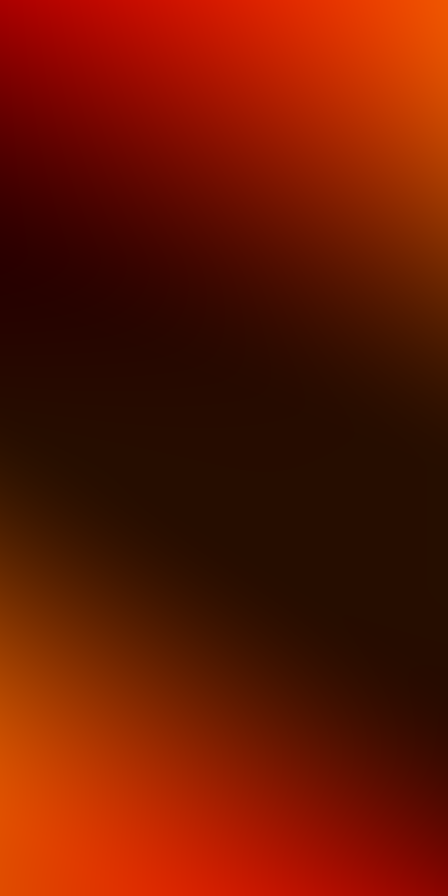
A WebGL 2 fragment shader for this background:

```glsl
#version 300 es
precision highp float;

#define BASE_RED 0.15
#define TOP_GAIN 0.79
#define TOP_TILT 0.20
#define TOP_SPAN vec2(-0.22, 0.335)
#define LOW_GAIN 0.73
#define LOW_TILT 0.30
#define LOW_SPAN vec2(0.45, 0.93)
#define AMBER_LEFT 0.40
#define AMBER_RIGHT 0.36
#define CENTER_DIP 0.05

uniform vec2 u_resolution;
out vec4 fragColor;

// Red light: two tilted glows around a dark diagonal band
float emberRed(vec2 p) {
    float upper = 1.0 - smoothstep(TOP_SPAN.x, TOP_SPAN.y, p.y - TOP_TILT * p.x);
    float lower = smoothstep(LOW_SPAN.x, LOW_SPAN.y, p.y - LOW_TILT * p.x);
    return BASE_RED + TOP_GAIN * upper + LOW_GAIN * lower;
}

// Green to red ratio: amber at upper right and lower left, crimson opposite
float amberRatio(vec2 p) {
    float left = AMBER_LEFT * smoothstep(0.28, 0.54, p.y)
               - 0.06 * smoothstep(0.75, 1.0, p.y);
    float right = AMBER_RIGHT * (1.0 - 0.9 * smoothstep(0.65, 1.0, p.y));
    float dip = CENTER_DIP * 4.0 * p.x * (1.0 - p.x);
    return max(mix(left, right, p.x) - dip, 0.0);
}

void main() {
    // Canvas coordinates with y measured down from the top
    vec2 p = gl_FragCoord.xy / u_resolution;
    p.y = 1.0 - p.y;

    float red = emberRed(p);
    fragColor = vec4(red, red * amberRatio(p), 0.0, 1.0);
}
```
